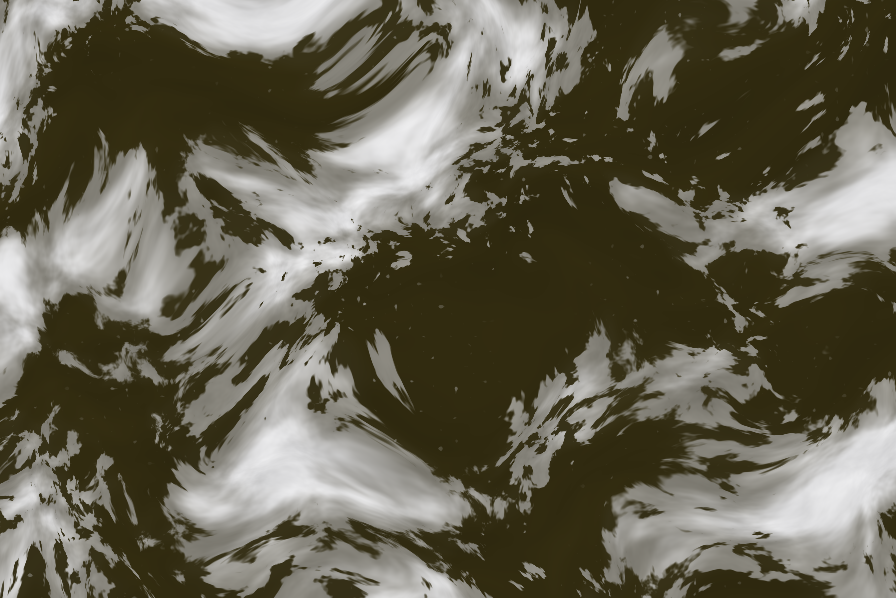
Give the GLSL for this texture, as a Shadertoy shader.

```glsl
// Torn white sea foam drifting in diagonal swathes over dark olive water.

const float TAU = 6.28319;
const vec3 WATER      = vec3(0.190, 0.166, 0.062);
const vec3 MURK       = vec3(0.290, 0.275, 0.200);
const vec3 THIN_FOAM  = vec3(0.520, 0.510, 0.475);
const vec3 THICK_FOAM = vec3(0.875, 0.875, 0.880);

vec2 rotate(vec2 p, float angle) {
    float c = cos(angle), s = sin(angle);
    return vec2(c * p.x + s * p.y, c * p.y - s * p.x);
}

// Unit vector with a random direction for each lattice cell
vec2 randomGradient(vec2 cell) {
    float angle = TAU * fract(sin(dot(cell, vec2(127.1, 311.7))) * 43758.5);
    return vec2(cos(angle), sin(angle));
}

// Gradient noise, roughly -1 to 1
float gradientNoise(vec2 p) {
    vec2 i = floor(p), f = fract(p);
    vec2 u = f * f * f * (f * (f * 6.0 - 15.0) + 10.0);
    vec2 e = vec2(0.0, 1.0);
    float a = dot(randomGradient(i), f);
    float b = dot(randomGradient(i + e.yx), f - e.yx);
    float c = dot(randomGradient(i + e.xy), f - e.xy);
    float d = dot(randomGradient(i + e.yy), f - e.yy);
    return 1.4 * mix(mix(a, b, u.x), mix(c, d, u.x), u.y);
}

float fbm(vec2 p, int octaves, float gain) {
    float sum = 0.0, amplitude = 1.0;
    for (int i = 0; i < octaves; i++) {
        sum += amplitude * gradientNoise(p);
        p = mat2(1.6, 1.2, -1.2, 1.6) * p + 5.3;
        amplitude *= gain;
    }
    return sum;
}

vec2 warp(vec2 p, float frequency, float amount) {
    vec2 q = p * frequency;
    return p + amount * vec2(gradientNoise(q + 3.7), gradientNoise(q + 21.4));
}

// Broad foam bodies: bent swell crests broken into patches
float foamMass(vec2 along) {
    float swell = sin(TAU * along.y / 0.42 + 1.2);
    return 0.3 * swell + fbm(along * vec2(2.6, 4.2) + 9.1, 4, 0.5);
}

// Fine lace: ragged flecks joined by thin curling threads
float foamLace(vec2 p) {
    vec2 q = warp(p, 17.0, 0.016);
    float threads = 0.24 - abs(gradientNoise(q * 15.0 + 6.2));
    return fbm(q * 24.0, 4, 0.6) + 0.6 * threads;
}

// Sparse tiny bubbles on open water
float bubbles(vec2 p) {
    float region = smoothstep(-0.3, 0.4, gradientNoise(p * 4.0 + 31.0));
    return region * smoothstep(0.62, 0.8, gradientNoise(p * 80.0 + 2.5));
}

void mainImage(out vec4 fragColor, in vec2 fragCoord) {
    vec2 p = fragCoord / iResolution.y;

    // Currents bend everything, first broadly and then in small curls
    vec2 flow = warp(warp(p, 2.6, 0.16), 7.0, 0.035);
    vec2 along = rotate(flow, 0.4);

    // Foam amount: solid bodies with edges torn by lace
    float mass = foamMass(along);
    float tearing = mix(0.25, 0.8,
        smoothstep(-0.4, 0.4, gradientNoise(p * 3.0 + 14.0)));
    float density = mass + tearing * foamLace(flow);
    float cover = smoothstep(-0.01, 0.17, density);

    // Water with faint streaks and murk beneath the foam
    float streaks = fbm(along * vec2(3.0, 9.0) + 40.0, 3, 0.5);
    vec3 color = WATER * (1.0 + 0.08 * streaks);
    color = mix(color, MURK, 0.22 * smoothstep(-0.2, 0.2, mass));
    color = mix(color, THIN_FOAM, 0.7 * bubbles(p));

    // Foam brightens with thickness and billows softly
    float billow = fbm(along * vec2(8.0, 13.0) + 17.0, 4, 0.55);
    float thickness = smoothstep(0.05, 0.9, mass + 0.25 * billow);
    vec3 foam = mix(THIN_FOAM, THICK_FOAM, thickness);
    foam += 0.05 * billow + 0.06 * clamp(density - mass, -0.6, 0.6);

    fragColor = vec4(clamp(mix(color, foam, cover), 0.0, 1.0), 1.0);
}
```
